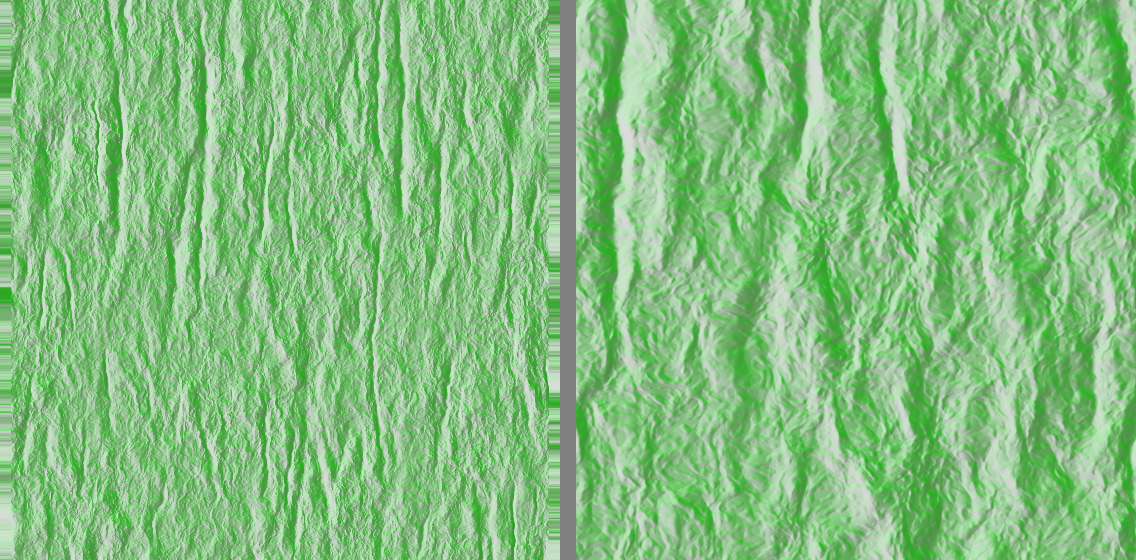
Left, the full canvas; right, a detail of the centre.
Write a WebGL 1 fragment shader that draws this texture.

```glsl
precision highp float;
// Rough tree bark in pale and vivid greens, shown as an embossed relief.
// Broken furrows and craggy noise form a height field; its sideways slope
// sets light and dark, its vertical slope shifts grey to pure green.

uniform vec2 u_resolution;

const float MARGIN = 0.019;       // side bands that smear the edge columns
const float SAMPLE_STEP = 0.0012; // distance between slope samples

float hash(vec2 cell) {
  return fract(sin(dot(cell, vec2(127.1, 311.7))) * 43758.5453);
}

float cornerSlope(vec2 cell, vec2 offset) {
  float angle = 6.2831853 * hash(cell);
  return dot(vec2(cos(angle), sin(angle)), offset);
}

// Gradient noise, roughly -0.7 to 0.7.
float noise(vec2 p) {
  vec2 cell = floor(p);
  vec2 f = p - cell;
  vec2 w = f * f * f * (f * (f * 6.0 - 15.0) + 10.0);
  vec2 e = vec2(1.0, 0.0);
  float low = mix(cornerSlope(cell, f), cornerSlope(cell + e.xy, f - e.xy), w.x);
  float high = mix(cornerSlope(cell + e.yx, f - e.yx),
                   cornerSlope(cell + e.xx, f - e.xx), w.x);
  return mix(low, high, w.y);
}

// Narrow winding groove along the zero line of a stretched noise.
float furrow(vec2 p, vec2 frequency, float sharpness) {
  float n = noise(p * frequency + frequency.yx * 3.7);
  return -exp(-sharpness * n * n);
}

// Octaves of creased bumps: tall when large, nearly round when small.
float crags(vec2 p) {
  vec2 frequency = vec2(24.0, 9.0);
  float steepness = 0.29;
  float height = 0.0;
  for (int i = 0; i < 5; i++) {
    float n = noise(p * frequency + float(i) * 17.3);
    height += steepness / frequency.x * (n + abs(n));
    frequency *= vec2(1.75, 2.25);
    steepness *= 1.04;
  }
  return height;
}

float barkHeight(vec2 p) {
  // Bend the grain gently and make its edges jagged.
  p.x += 0.012 * noise(p * vec2(5.0, 3.0) + 41.0);
  p.x += 0.007 * noise(p * vec2(30.0, 24.0) + 73.0);
  p.x += 0.003 * noise(p * vec2(65.0, 60.0) + 29.0);
  p.y += 0.010 * noise(p * vec2(24.0, 20.0) + 57.0);
  // Grooves break off and start again along their length.
  float presence = smoothstep(-0.05, 0.3, noise(p * vec2(10.0, 5.0) + 9.0));
  float absence = smoothstep(-0.1, 0.25, noise(p * vec2(13.0, 7.0) + 87.0));
  float grooves = 0.018 * furrow(p, vec2(10.0, 1.3), 170.0) * presence
                + 0.011 * furrow(p, vec2(19.0, 3.0), 100.0) * absence;
  // Rough and smoother patches alternate.
  float roughness = 1.0 + 0.6 * noise(p * vec2(9.0, 6.0) + 19.0);
  return grooves + roughness * crags(p);
}

vec2 barkSlope(vec2 p, float stepSize) {
  float here = barkHeight(p);
  float right = barkHeight(p + vec2(stepSize, 0.0));
  float above = barkHeight(p + vec2(0.0, stepSize));
  return (vec2(right, above) - here) / stepSize;
}

// Limits steep slopes softly to the range -1 to 1.
float soften(float x) {
  return x / sqrt(1.0 + x * x);
}

vec3 reliefColor(vec2 slope) {
  float sideLight = 1.55 * soften(slope.x);
  // Brightly lit faces show less of the vertical tint.
  float tint = 1.0 - 0.35 * max(sideLight, 0.0);
  float upward = 1.4 * soften(-slope.y) * tint;
  float green = 0.75 + 0.095 * sideLight + 0.06 * upward;
  float red = min(0.515 + 0.20 * sideLight - 0.08 * upward, green + 0.01);
  float blue = red - 0.03 * (1.0 - smoothstep(0.3, 0.75, red));
  return vec3(red, green, blue);
}

void main() {
  vec2 uv = gl_FragCoord.xy / u_resolution;
  uv.x = clamp(uv.x, MARGIN, 1.0 - MARGIN);
  vec3 color = reliefColor(barkSlope(uv, SAMPLE_STEP));
  gl_FragColor = vec4(clamp(color, 0.0, 1.0), 1.0);
}
```
